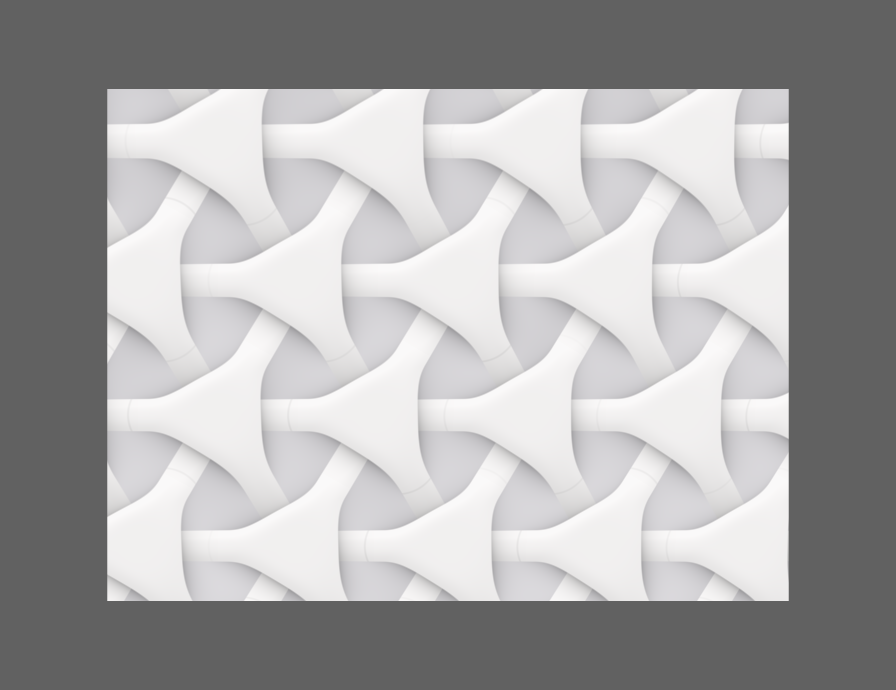
This pattern is drawn by a Shadertoy shader. Its source:

```glsl
// Woven lattice of smooth white three-armed struts on a framed pale panel.
#define FRAME_COLOR vec3(0.38)
#define BACK_COLOR vec3(0.838, 0.832, 0.845)
#define STRUT_COLOR vec3(1.0, 0.994, 0.993)
#define PANEL_MIN vec2(0.1198, 0.129)
#define PANEL_MAX vec2(0.8802, 0.871)
#define HUB_ORIGIN vec2(0.2435, 0.3983)
#define REPEATS vec2(5.606, 5.198)
#define ARM_RADIUS 0.112
#define HUB_BLEND 0.34
#define SEAM_DISTANCE 0.56
#define SHADOW 0.25

const float ROW = 0.8660254;

float hash(vec2 p) {
    return fract(sin(dot(p, vec2(127.1, 311.7))) * 43758.5);
}

// Gradient noise that wraps after a whole period
float cornerSlope(vec2 cell, vec2 corner, vec2 f, vec2 period) {
    float angle = 6.2832 * hash(mod(cell + corner, period));
    return dot(vec2(cos(angle), sin(angle)), f - corner);
}

float wrappedNoise(vec2 p, vec2 period) {
    vec2 cell = floor(p), f = fract(p);
    vec2 w = f * f * f * (f * (f * 6.0 - 15.0) + 10.0);
    float low = mix(cornerSlope(cell, vec2(0, 0), f, period),
                    cornerSlope(cell, vec2(1, 0), f, period), w.x);
    float high = mix(cornerSlope(cell, vec2(0, 1), f, period),
                     cornerSlope(cell, vec2(1, 1), f, period), w.x);
    return mix(low, high, w.y);
}

float smoothMin(float a, float b, float k) {
    float h = max(k - abs(a - b), 0.0) / k;
    return min(a, b) - 0.25 * k * h * h;
}

vec2 armDirection(int i) {
    float angle = 1.0471976 * (1.0 + 2.0 * float(i));
    return vec2(cos(angle), sin(angle));
}

// Three tapered arms melted together at the hub
float strutDistance(vec2 p) {
    float d = 10.0;
    for (int i = 0; i < 3; i++) {
        vec2 axis = armDirection(i);
        float along = clamp(dot(p, axis), 0.0, 0.9);
        float arm = length(p - axis * along) - ARM_RADIUS + 0.014 * along;
        d = smoothMin(d, arm, HUB_BLEND);
    }
    return d;
}

// Faint joints across the arms, of varying strength
float seamMask(vec2 p, vec2 id, float aa) {
    float mask = 0.0;
    for (int i = 0; i < 3; i++) {
        vec2 axis = armDirection(i);
        float across = dot(p, vec2(-axis.y, axis.x));
        float joint = abs(dot(p, axis) - SEAM_DISTANCE + 2.0 * across * across);
        float strength = smoothstep(0.15, 1.0, hash(id + 7.0 * float(i)));
        mask += strength * smoothstep(0.006 + aa, 0.0, joint) * step(abs(across), 0.15);
    }
    return mask;
}

// Cast a contact shadow on what lies below, then lay the strut over it
vec3 layStrut(vec3 below, vec2 p, vec2 id, float aa) {
    float d = strutDistance(p);
    float reach = length(p);
    vec2 outward = p / max(reach, 0.001);
    vec2 e = vec2(0.01, 0.0);
    vec2 slope = vec2(strutDistance(p + e.xy) - d, strutDistance(p + e.yx) - d) / e.x;

    float nearHub = smoothstep(0.65, 0.22, reach);
    float gap = max(d, 0.0);
    float shade = exp(-gap * 13.0) * (0.65 - 0.4 * outward.y) + 0.3 * exp(-gap * 70.0);
    below *= 1.0 - SHADOW * nearHub * shade;

    float rim = smoothstep(-0.14, 0.0, d);
    vec2 tilt = slope * rim * rim * 0.5 + outward * smoothstep(0.1, 0.9, reach) * 0.9;
    float light = 0.945 + 0.1 * dot(tilt, vec2(-0.12, 0.98));
    light = min(light, 0.982) - 0.045 * seamMask(p, id, aa);
    return mix(below, STRUT_COLOR * light, smoothstep(aa, -aa, d));
}

void mainImage(out vec4 fragColor, in vec2 fragCoord) {
    vec2 uv = fragCoord / iResolution.xy;
    float aa = REPEATS.x / iResolution.x;

    // Hub lattice, drawn slightly closer towards the lower right
    vec2 s = (uv - HUB_ORIGIN) * REPEATS * vec2(1, -1);
    vec2 p = vec2(s.x * (1.0 + 0.0124 * s.x) * (1.0 + 0.013 * s.y),
                  -ROW * s.y * (1.0 + 0.015 * s.y));

    // Triangle of the three hubs around this point
    vec2 skewed = vec2(p.x - 0.5 * p.y / ROW, p.y / ROW);
    vec2 cell = floor(skewed), f = fract(skewed);
    vec2 ids[3] = vec2[3](cell + vec2(1, 0), cell + vec2(0, 1),
                          cell + step(1.0, f.x + f.y));
    vec3 range;
    for (int i = 0; i < 3; i++)
        range[i] = length(p - vec2(ids[i].x + 0.5 * ids[i].y, ROW * ids[i].y));

    // Backdrop with soft clouding
    float cloud = wrappedNoise(uv * vec2(12, 9), vec2(12, 9));
    vec3 color = BACK_COLOR + 0.035 * cloud - 0.04 * (uv.y - 0.5);

    // Far hubs first, so every arm tucks under the hub it reaches
    for (int n = 0; n < 3; n++) {
        int far = range.x > range.y ? (range.x > range.z ? 0 : 2)
                                    : (range.y > range.z ? 1 : 2);
        vec2 hub = vec2(ids[far].x + 0.5 * ids[far].y, ROW * ids[far].y);
        color = layStrut(color, p - hub, ids[far], aa);
        range[far] = -1.0;
    }

    // Plain frame around the panel
    vec2 inset = min(uv - PANEL_MIN, PANEL_MAX - uv) * iResolution.xy;
    float panel = smoothstep(-0.5, 0.5, min(inset.x, inset.y));
    fragColor = vec4(mix(FRAME_COLOR, color, panel), 1.0);
}
```
